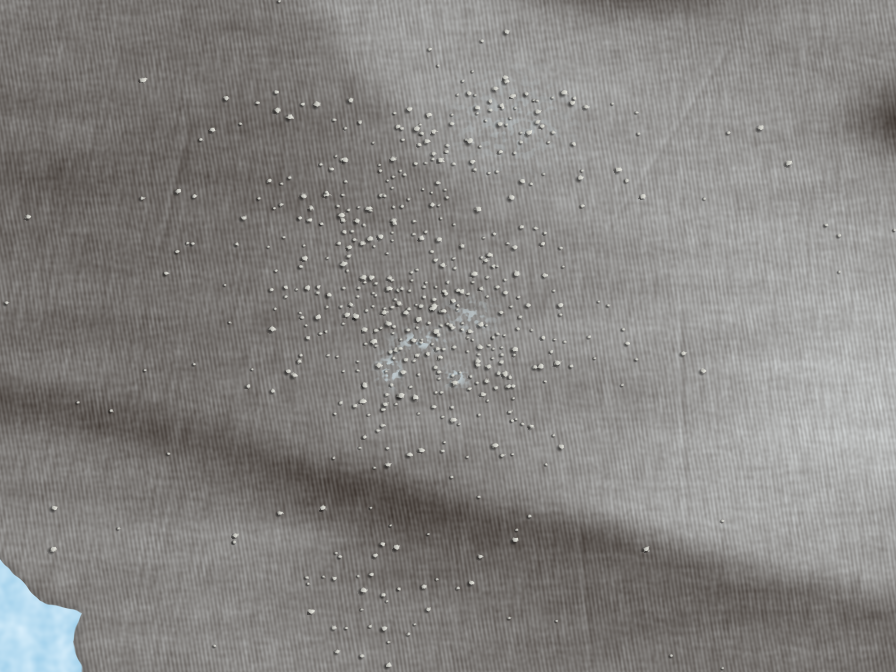
This texture is drawn by a WebGL 1 fragment shader. Its source:

```glsl
precision highp float;
// Draws creased grey twill cloth in raking light, strewn with pale crumbs and powder.
uniform vec2 u_resolution;

#define SHADE_COLOR vec3(0.38, 0.36, 0.345)
#define LIGHT_COLOR vec3(0.65, 0.65, 0.645)
#define CRUMB_COLOR vec3(0.85, 0.85, 0.82)
#define POWDER_COLOR vec3(0.76, 0.81, 0.83)
#define PAPER_COLOR vec3(0.73, 0.87, 0.95)
#define WEAVE_FREQ 165.0
#define WEAVE_LEAN 0.17
#define WEAVE_DEPTH 0.040
#define GRAIN_DEPTH 0.085
#define CRUMB_SIZE 0.0031
#define CRUMB_DENSITY 1.0

vec2 hash2(vec2 p) {
  vec3 q = fract(p.xyx * vec3(0.1031, 0.1030, 0.0973));
  q += dot(q, q.yzx + 33.33);
  return fract((q.xx + q.yz) * q.zy);
}

float gradientNoise(vec2 p) {
  vec2 i = floor(p), f = p - i;
  vec2 u = f * f * f * (f * (f * 6.0 - 15.0) + 10.0);
  float a = dot(hash2(i) * 2.0 - 1.0, f);
  float b = dot(hash2(i + vec2(1, 0)) * 2.0 - 1.0, f - vec2(1, 0));
  float c = dot(hash2(i + vec2(0, 1)) * 2.0 - 1.0, f - vec2(0, 1));
  float d = dot(hash2(i + 1.0) * 2.0 - 1.0, f - 1.0);
  return mix(mix(a, b, u.x), mix(c, d, u.x), u.y);
}

float glow(vec2 p, vec2 center, vec2 size) {
  vec2 d = (p - center) / size;
  return exp(-dot(d, d));
}

// Thin raised crease: bright on one flank, dark on the other
float crease(vec2 p, vec2 a, vec2 b) {
  vec2 ab = b - a, ap = p - a;
  float h = dot(ap, ab) / dot(ab, ab);
  float side = (ab.x * ap.y - ab.y * ap.x) / length(ab) / 0.005;
  float ends = smoothstep(0.0, 0.25, h) * (1.0 - smoothstep(0.75, 1.0, h));
  return side * exp(-side * side) * ends;
}

// Broad light and shadow over the cloth
float clothTone(vec2 p) {
  float warp = gradientNoise(p * 4.0) * 0.02;
  float t = 0.465 + 0.12 * smoothstep(0.2, 1.2, p.x);
  t += 0.12 * glow(p, vec2(1.30, 0.40), vec2(0.30, 0.24));
  t -= 0.065 * glow(p, vec2(0.12, 0.76), vec2(0.42, 0.20));
  t -= 0.05 * glow(p, vec2(1.20, 0.97), vec2(0.35, 0.12));
  t += 0.03 * glow(p, vec2(0.0, 1.0), vec2(0.25, 0.10));
  // Lit fold running down from the top edge
  float fold = p.x - 0.44 - (1.0 - p.y) * 0.8 + warp;
  t += 0.095 * smoothstep(-0.03, 0.05, fold) * smoothstep(0.55, 0.88, p.y)
     * (1.0 - smoothstep(0.6, 1.15, p.x));
  // Long straight sloping shadow, narrow on the left and wide on the right
  float below = 0.447 - 0.24 * p.x - p.y + warp;
  float reach = mix(0.055, 0.25, smoothstep(0.3, 1.0, p.x));
  float band = smoothstep(-0.02, 0.05, below) * exp(-max(below - 0.05, 0.0) / reach);
  t -= mix(0.12, 0.21, smoothstep(0.1, 1.1, p.x)) * band;
  t += 0.055 * smoothstep(0.05, 0.15, below) * (1.0 - smoothstep(0.3, 0.9, p.x));
  // Dark spots on the top and right borders
  t -= 0.24 * glow(p, vec2(0.93, 1.02), vec2(0.15, 0.045));
  t -= 0.28 * glow(p, vec2(1.36, 0.82), vec2(0.08, 0.055));
  // Soft ripples lying across the cloth and a few upright creases
  t += 0.085 * gradientNoise(p * vec2(2.5, 13.0) + 7.0);
  t += 0.045 * gradientNoise(p * vec2(6.0, 36.0) + 19.0);
  t += 0.08 * crease(p, vec2(0.23, 0.60), vec2(0.29, 0.85));
  t += 0.06 * crease(p, vec2(0.88, 0.62), vec2(1.12, 0.98));
  t += 0.09 * crease(p, vec2(1.02, 0.22), vec2(1.01, 0.58));
  t += 0.09 * crease(p, vec2(0.88, 0.0), vec2(0.86, 0.25));
  return t;
}

// Fine steep twill ribs over uneven upright and level threads
float weave(vec2 p) {
  float visible = smoothstep(1.5, 2.3, u_resolution.y / WEAVE_FREQ);
  float bend = gradientNoise(p * 8.0) * 0.5;
  float ribs = sin(6.2832 * (WEAVE_FREQ * (p.x + p.y * WEAVE_LEAN) + bend));
  ribs *= 0.9 + 0.8 * gradientNoise(p * 24.0);
  // Upright threads fan out toward the left side
  float upright = p.x - 0.16 * (p.y - 0.5) * (1.0 - smoothstep(0.0, 0.9, p.x));
  float threads = 0.9 * gradientNoise(vec2(upright * 140.0, p.y * 18.0));
  threads += 0.6 * gradientNoise(vec2(p.x * 28.0, p.y * 130.0) + 40.0);
  threads += 0.6 * gradientNoise(p * 150.0 + 80.0);
  return WEAVE_DEPTH * ribs * visible + GRAIN_DEPTH * threads;
}

float crumbChance(vec2 p) {
  float c = 0.62 * glow(p, vec2(0.66, 0.50), vec2(0.17, 0.13));
  c += 0.26 * glow(p, vec2(0.52, 0.70), vec2(0.18, 0.12));
  c += 0.32 * glow(p, vec2(0.73, 0.82), vec2(0.12, 0.09));
  c += 0.10 * glow(p, vec2(0.54, 0.14), vec2(0.16, 0.10));
  return CRUMB_DENSITY * c + 0.006;
}

void main() {
  vec2 p = gl_FragCoord.xy / u_resolution.y;
  float px = 1.0 / u_resolution.y;
  float tone = clothTone(p) + weave(p);
  vec3 color = mix(SHADE_COLOR, LIGHT_COLOR, (tone - 0.365) / 0.283);

  // Powder smudges
  float clump = smoothstep(-0.08, 0.3, gradientNoise(p * 85.0) + 0.5 * gradientNoise(p * 190.0));
  float powder = glow(p, vec2(0.58, 0.448), vec2(0.018, 0.022))
    + 0.9 * glow(p, vec2(0.625, 0.492), vec2(0.035, 0.014))
    + 0.8 * glow(p, vec2(0.68, 0.44), vec2(0.018, 0.016))
    + 0.6 * glow(p, vec2(0.70, 0.53), vec2(0.035, 0.025))
    + 0.3 * glow(p, vec2(0.76, 0.82), vec2(0.09, 0.07));
  color = mix(color, POWDER_COLOR, min(powder * (0.15 + 1.1 * clump), 0.9));

  // Crumbs on three turned grids, each casting a small shadow to the lower left
  for (int i = 0; i < 3; i++) {
    float k = float(i), cell = 0.031 - 0.007 * k, angle = 0.4 + 0.7 * k;
    mat2 turn = mat2(cos(angle), sin(angle), -sin(angle), cos(angle));
    vec2 id = floor(turn * p / cell);
    vec2 pick = hash2(id + 31.0 * k + 100.0);
    vec2 spot = (id + 0.24 + 0.52 * hash2(id + 57.0 * k + 211.0)) * cell * turn;
    float present = step(pick.x, crumbChance(spot));
    float r = CRUMB_SIZE * mix(0.5, 1.3, pick.y * pick.y);
    vec2 d = p - spot;
    float lump = 1.0 + 0.7 * gradientNoise(p * 260.0);
    float shadow = 1.0 - smoothstep(0.3 * r, 1.5 * r + px, length(d + r * vec2(0.9, 0.7)));
    float body = 1.0 - smoothstep(r - px, r + px, length(d * vec2(0.9, 1.15)) * lump);
    color *= 1.0 - 0.5 * shadow * present;
    color = mix(color, CRUMB_COLOR * (0.95 + 0.12 * d.x / r), body * present);
  }

  // Crumpled pale blue paper in the lower left corner
  float top = max(0.167 - 1.02 * p.x, 0.126 - 0.33 * p.x) - p.y;
  float right = 0.108 + 0.3 * abs(p.y - 0.045) - p.x;
  float inside = min(top, right) + 0.006 * gradientNoise(p * 50.0);
  float crumple = gradientNoise(p * vec2(38.0, 24.0)) + 0.5 * gradientNoise(p * 80.0);
  vec3 paper = PAPER_COLOR + vec3(0.16, 0.09, 0.05) * crumple;
  color *= 1.0 - 0.1 * smoothstep(-0.02, 0.0, inside);
  color = mix(color, paper, smoothstep(-px, px, inside));
  gl_FragColor = vec4(clamp(color, 0.0, 1.0), 1.0);
}
```
